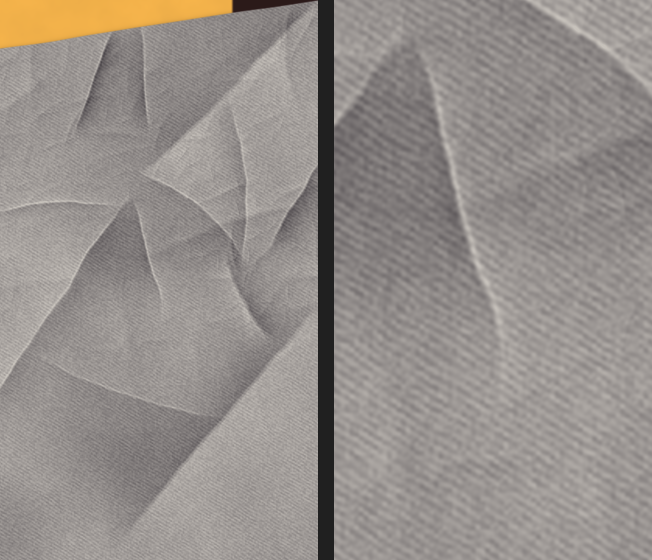
Left: the whole. Right: its middle third, enlarged.
Reproduce this texture procedurally as a Shadertoy shader.

```glsl
const vec3 CLOTH_DARK = vec3(0.42, 0.40, 0.405);
const vec3 CLOTH_LIGHT = vec3(0.72, 0.70, 0.68);
const vec3 TABLE = vec3(0.95, 0.695, 0.29);
const vec3 CORNER = vec3(0.17, 0.10, 0.10);
const float BASE_TONE = 0.62;
const float CONTRAST = 1.12;
const float EDGE_HEIGHT = 0.913;
const float EDGE_SLOPE = 0.152;
const float CORNER_X = 0.415;
const float FOLD_WOBBLE = 0.018;
const float FOLD_BEND = 0.05;
const float WRINKLE_GAIN = 0.24;
const float WRINKLE_ANGLE = 0.95;
const float WRINKLE_SPREAD = 2.0;
const float TWILL_ANGLE = 0.55;
const float TWILL_FREQ = 180.0;
const float TWILL_GAIN = 0.11;
const float GRAIN_FREQ = 360.0;
const float GRAIN_GAIN = 0.27;
const vec2 CRUMPLE_CENTER = vec2(0.42, 0.56);
const float TAU = 6.2831853;

// Large folds: start and end points
const int FOLD_COUNT = 12;
const vec4 FOLDS[FOLD_COUNT] = vec4[](
    vec4(-0.05, 0.23, 0.25, 0.68), vec4(0.23, 0.66, 0.62, 1.05),
    vec4(0.20, 0.01, 0.60, 0.49), vec4(0.40, 0.84, 0.43, 0.51),
    vec4(0.23, 0.70, 0.45, 0.52), vec4(0.40, 0.56, 0.50, 0.38),
    vec4(0.48, 0.55, 0.60, 0.75), vec4(0.13, 0.75, 0.21, 0.96),
    vec4(0.03, 0.38, 0.42, 0.25), vec4(0.25, 0.98, 0.27, 0.76),
    vec4(0.23, 0.66, 0.285, 0.42), vec4(-0.03, 0.61, 0.23, 0.63));

// Tone on the left side, tone on the right side, reach of the shading
const vec3 FOLD_TONES[FOLD_COUNT] = vec3[](
    vec3(0.18, -0.32, 0.09), vec3(-0.28, 0.20, 0.07),
    vec3(-0.36, 0.16, 0.07), vec3(0.12, -0.30, 0.020),
    vec3(0.14, -0.20, 0.025), vec3(-0.34, 0.30, 0.020),
    vec3(0.12, -0.75, 0.026), vec3(0.12, -0.70, 0.016),
    vec3(0.12, -0.12, 0.04), vec3(0.14, -0.34, 0.014),
    vec3(0.24, -0.24, 0.012), vec3(0.14, -0.26, 0.012));

float hash(vec2 p) {
    vec3 q = fract(vec3(p.xyx) * 0.1031);
    q += dot(q, q.yzx + 33.33);
    return fract((q.x + q.y) * q.z);
}

float noise(vec2 p) {
    vec2 i = floor(p), f = fract(p);
    f = f * f * (3.0 - 2.0 * f);
    return mix(mix(hash(i), hash(i + vec2(1, 0)), f.x),
               mix(hash(i + vec2(0, 1)), hash(i + vec2(1, 1)), f.x), f.y);
}

float fbm(vec2 p) {
    float sum = 0.0, gain = 0.5;
    for (int i = 0; i < 4; i++) {
        sum += gain * noise(p);
        p = mat2(1.6, 1.2, -1.2, 1.6) * p + 7.3;
        gain *= 0.5;
    }
    return sum;
}

// Tone across a crease: one plane lit, the other shaded
float creaseTone(float side, vec2 tones, float reach, float softness) {
    float tone = mix(tones.y, tones.x, smoothstep(-softness, softness, side));
    return tone * exp(-abs(side) / reach);
}

float largeFolds(vec2 p) {
    float sum = 0.0, uneven = 0.55 + 0.9 * noise(p * 11.0);
    for (int i = 0; i < FOLD_COUNT; i++) {
        vec2 start = FOLDS[i].xy, span = FOLDS[i].zw - start;
        vec2 dir = normalize(span), rel = p - start;
        float along = dot(rel, dir) / length(span);
        float bend = i < 3 ? 0.0 : FOLD_BEND * (hash(vec2(i, 5)) - 0.5);
        float side = dir.x * rel.y - dir.y * rel.x + 4.0 * bend * along * (1.0 - along);
        float ends = smoothstep(0.0, 0.25, along) * smoothstep(1.0, 0.75, along);
        float ridge = 0.22 * exp(-pow((side - 0.002) / 0.002, 2.0));
        sum += ends * uneven * (creaseTone(side, FOLD_TONES[i].xy, FOLD_TONES[i].z, 0.003) + ridge);
    }
    return sum;
}

// Short curved creases scattered one per cell
float wrinkles(vec2 p, float scale) {
    vec2 q = p * scale, cell = floor(q);
    float sum = 0.0;
    for (int y = -1; y <= 1; y++)
    for (int x = -1; x <= 1; x++) {
        vec2 c = cell + vec2(x, y), id = c + scale * 3.0;
        vec2 rel = q - c - vec2(hash(id), hash(id + 41.7));
        float angle = WRINKLE_ANGLE + WRINKLE_SPREAD * (hash(id + 83.1) - 0.5);
        vec2 dir = vec2(cos(angle), sin(angle));
        float along = dot(rel, dir);
        float side = dir.x * rel.y - dir.y * rel.x + 0.6 * (hash(id + 19.9) - 0.5) * along * along;
        float ends = smoothstep(0.95, 0.1, length(rel));
        sum += ends * hash(id + 61.3) * creaseTone(side, vec2(0.9, -1.0), 0.11, 0.05);
    }
    return sum;
}

void mainImage(out vec4 fragColor, in vec2 fragCoord) {
    vec2 p = fragCoord / iResolution.y;
    vec2 warped = p + FOLD_WOBBLE * (vec2(fbm(p * 11.0), fbm(p * 11.0 + 50.0)) - 0.47);

    // Folds and broad light
    float tone = 0.48 * (fbm(p * 5.0) - 0.47) + largeFolds(warped);
    vec2 offset = p - CRUMPLE_CENTER;
    float crumpled = 0.25 + 0.7 * smoothstep(0.40, 0.62, fbm(p * 4.0 + 20.0));
    crumpled += 0.9 * exp(-dot(offset, offset) / 0.016);
    crumpled *= mix(0.45, 1.0, smoothstep(0.25, 0.5, p.y));
    float creases = wrinkles(warped, 7.0) + 0.8 * wrinkles(warped, 15.0) + 0.6 * wrinkles(warped, 32.0);
    tone = BASE_TONE + CONTRAST * (tone + WRINKLE_GAIN * crumpled * creases);

    // Twill weave and grain
    float c = cos(TWILL_ANGLE), s = sin(TWILL_ANGLE);
    vec2 thread = vec2(c * p.x - s * p.y, s * p.x + c * p.y) * TWILL_FREQ;
    float twill = sin(TAU * thread.y + 3.0 * noise(p * 45.0)) * (0.4 + 0.9 * noise(thread * 0.6));
    tone += TWILL_GAIN * twill + GRAIN_GAIN * (noise(p * GRAIN_FREQ) - 0.5);
    vec3 cloth = mix(CLOTH_DARK, CLOTH_LIGHT, clamp(tone, -0.4, 1.2));

    // Table and dark corner behind the cloth
    float edge = p.y - EDGE_HEIGHT - EDGE_SLOPE * p.x - 0.004 * (noise(p * 12.0) - 0.5);
    vec3 table = TABLE * (0.97 + 0.06 * fbm(p * 20.0));
    table *= 1.0 - 0.12 * exp(-max(edge, 0.0) / 0.003);
    float corner = smoothstep(-0.003, 0.003, p.x - CORNER_X);
    vec3 backdrop = mix(table, CORNER, corner);

    float soft = max(1.0 / iResolution.y, 0.0015);
    fragColor = vec4(mix(cloth, backdrop, smoothstep(-soft, soft, edge)), 1.0);
}
```
